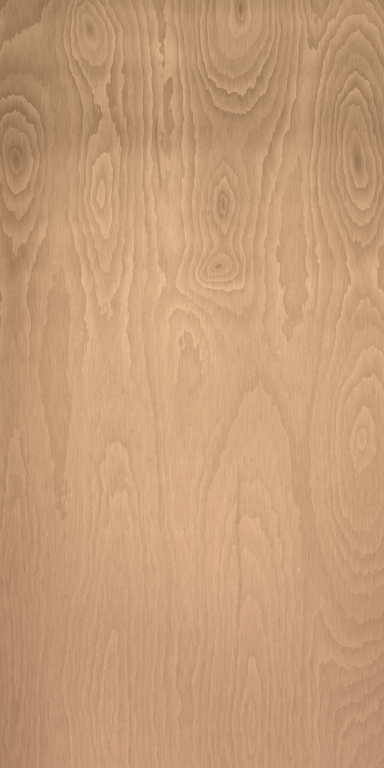
This texture is drawn by a Shadertoy shader. Its source:

```glsl
// Pale veneer plywood: nested growth rings around knots above, soft tall arches below.

vec2 gradientAt(vec2 cell) {
    float angle = 6.2832 * fract(sin(dot(cell, vec2(127.1, 311.7))) * 43758.5);
    return vec2(cos(angle), sin(angle));
}

// Gradient noise, roughly -0.7 to 0.7
float gnoise(vec2 p) {
    vec2 i = floor(p), f = p - i;
    vec2 u = f * f * f * (f * (f * 6.0 - 15.0) + 10.0);
    float a = dot(gradientAt(i), f);
    float b = dot(gradientAt(i + vec2(1, 0)), f - vec2(1, 0));
    float c = dot(gradientAt(i + vec2(0, 1)), f - vec2(0, 1));
    float d = dot(gradientAt(i + vec2(1, 1)), f - vec2(1, 1));
    return mix(mix(a, b, u.x), mix(c, d, u.x), u.y);
}

// Ring depth in x, knot darkness in y
vec2 growthField(vec2 p) {
    // Centre x, centre y, vertical squeeze, starting depth; knots come first
    vec4 hearts[11] = vec4[11](
        vec4(0.23, 1.91, 0.50, 0.03), vec4(0.62, 1.965, 0.36, 0.00),
        vec4(0.58, 1.43, 0.40, 0.06), vec4(0.57, 1.275, 1.50, 0.06),
        vec4(0.94, 1.59, 0.35, 0.03), vec4(0.04, 1.58, 0.35, 0.04),
        vec4(0.27, 1.50, 0.25, 0.04), vec4(0.30, 0.15, 0.12, 0.00),
        vec4(0.66, 0.10, 0.15, 0.00), vec4(0.95, 0.85, 0.28, 0.00),
        vec4(0.04, 0.35, 0.08, 0.04));
    float sum = 0.0, knot = 0.0;
    for (int i = 0; i < 11; i++) {
        vec4 heart = hearts[i];
        float d = length((p - heart.xy) * vec2(1.0, heart.z));
        sum += exp(-28.0 * (d + heart.w));
        if (i < 6) knot = max(knot, exp(-6000.0 * d * d));
    }
    return vec2(-log(sum) / 28.0, knot);
}

void mainImage(out vec4 fragColor, in vec2 fragCoord) {
    // Sheet is one unit wide and two tall
    vec2 p = fragCoord / iResolution.x;
    float upper = smoothstep(0.75, 1.55, p.y);

    // Wavering and ragged ring outlines
    vec2 q = p;
    q.x += 0.035 * gnoise(p * vec2(5.0, 2.5)) + 0.012 * gnoise(p * vec2(14.0, 7.0) + 9.0);
    q.y += 0.07 * gnoise(p * vec2(6.0, 3.0) + 31.0);
    vec2 field = growthField(q);
    float depth = field.x + 0.005 * gnoise(p * vec2(45.0, 20.0))
                + 0.0025 * gnoise(p * vec2(120.0, 45.0));

    // Rings: a slow fade that ends in a crisp edge
    float phase = depth * 62.0 + 2.0 * gnoise(vec2(depth * 15.0, 3.3));
    float blur = clamp(fwidth(phase) * 1.3, 0.08, 0.9);
    float f = fract(phase);
    float ring = f - smoothstep(1.0 - blur, 1.0, f) - 0.5 * (1.0 - blur);
    float weight = clamp(0.75 + 1.3 * gnoise(vec2(depth * 32.0, p.y * 2.5)), 0.1, 1.5);
    float bands = gnoise(vec2(depth * 28.0, p.y * 0.8 + 7.0));

    // Fibres and short pores
    float fibre = gnoise(p * vec2(170.0, 22.0)) + 0.7 * gnoise(p * vec2(260.0, 110.0) + 5.0);
    float pores = smoothstep(0.30, 0.55, gnoise(p * vec2(130.0, 28.0) + 17.0));
    float flecks = smoothstep(0.52, 0.62, gnoise(p * vec2(38.0, 30.0) + 43.0));

    // Wood tone: pinkish foot, golden middle, brown head
    vec3 wood = mix(vec3(0.760, 0.595, 0.465), vec3(0.815, 0.655, 0.500),
                    smoothstep(0.1, 0.95, p.y));
    wood = mix(wood, vec3(0.745, 0.605, 0.455), smoothstep(1.1, 1.85, p.y));

    // Uneven light, side shading and faint cross ripples
    float light = 1.03 + 0.05 * gnoise(p * vec2(2.5, 2.0) + 2.0);
    light -= 0.32 * pow(abs(p.x - 0.52), 2.0) + 0.06 * smoothstep(0.25, 0.0, p.x);
    float rippleY = p.y + 0.025 * gnoise(p * vec2(5.0, 1.0) + 61.0);
    light -= 0.045 * smoothstep(1.58, 1.63, rippleY) * smoothstep(1.95, 1.65, rippleY);
    light -= 0.06 * smoothstep(1.93, 2.0, rippleY);
    light += 0.05 * upper * gnoise(vec2(p.x * 1.5, rippleY * 14.0));

    // Grain contrast grows toward the head
    light += mix(0.07, 0.17, upper) * ring * weight;
    light += mix(0.05, 0.08, upper) * bands;
    light += 0.045 * fibre - 0.035 * pores + 0.05 * flecks;

    // Knot cores and two thin dark seams
    light -= 0.16 * field.y;
    float seamX = p.x + 0.02 * gnoise(vec2(p.y * 5.0, 8.0));
    float seams = exp(-pow((seamX - 0.41) / 0.004, 2.0))
                * smoothstep(1.46, 1.54, p.y) * smoothstep(1.76, 1.64, p.y);
    seams += 0.5 * exp(-pow((seamX - 0.62) / 0.005, 2.0))
           * smoothstep(0.3, 0.5, p.y) * smoothstep(0.85, 0.7, p.y);
    light -= 0.15 * seams;

    // Darker wood turns slightly redder
    fragColor = vec4(pow(wood, vec3(1.0, 1.02, 1.0)) * pow(vec3(light), vec3(1.0, 1.15, 1.3)), 1.0);
}
```
